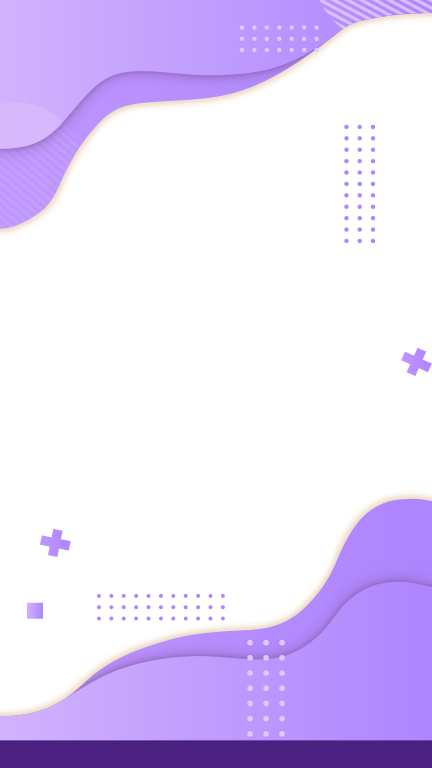
This background is drawn by a WebGL 1 fragment shader. Its source:

```glsl
precision highp float;
// Draws a white page framed by layered lilac waves, with dot grids, crosses and a dark footer.
uniform vec2 u_resolution;

// Lengths are percent of the canvas width: the canvas spans 100 by 177.8.
const vec2 CANVAS = vec2(100.0, 177.78);
const vec3 PAPER = vec3(1.0);
const vec3 CREAM = vec3(0.93, 0.86, 0.77);
const vec3 LILAC_PALE = vec3(0.82, 0.70, 0.99);
const vec3 LILAC = vec3(0.75, 0.59, 1.0);
const vec3 LILAC_DEEP = vec3(0.68, 0.52, 1.0);
const vec3 MIST = vec3(0.88, 0.79, 0.98);
const vec3 SHADOW = vec3(0.53, 0.36, 0.66);
const vec3 FOOTER = vec3(0.29, 0.13, 0.50);
const float FOOTER_HEIGHT = 6.4;
const float GLOW_WIDTH = 1.1;
const float SHADOW_WIDTH = 1.1;
const float STRIPE_PERIOD = 1.5;

float pixel; // width of one screen pixel in canvas units

float cover(float d) { return clamp(0.5 - d / pixel, 0.0, 1.0); }

// Cubic span between knots (x, height, slope); returns height and slope.
vec2 span(float x, vec3 a, vec3 b) {
  float w = b.x - a.x;
  float t = (x - a.x) / w;
  float rise = b.y - a.y;
  float c2 = 3.0 * rise - w * (2.0 * a.z + b.z);
  float c3 = w * (a.z + b.z) - 2.0 * rise;
  return vec2(a.y + t * (w * a.z + t * (c2 + t * c3)),
              a.z + t * (2.0 * c2 + 3.0 * t * c3) / w);
}

// Wave edges, from left to right.
vec2 topEdge(float x) {
  vec3 a = vec3(9.3, 128.7, 0.75), b = vec3(13.9, 135.2, 2.3), c = vec3(23.1, 149.5, 1.05);
  vec3 d = vec3(33.6, 154.0, 0.1), e = vec3(55.6, 156.7, 0.32), f = vec3(78.7, 170.6, 0.8);
  vec3 g = vec3(86.8, 173.6, 0.2);
  if (x < a.x) return span(x, vec3(0.0, 124.8, 0.05), a);
  if (x < b.x) return span(x, a, b);
  if (x < c.x) return span(x, b, c);
  if (x < d.x) return span(x, c, d);
  if (x < e.x) return span(x, d, e);
  if (x < f.x) return span(x, e, f);
  if (x < g.x) return span(x, f, g);
  return span(x, g, vec3(100.0, 174.8, 0.03));
}
vec2 topFold(float x) {
  vec3 a = vec3(14.6, 149.5, 1.15), b = vec3(23.1, 158.6, 0.75), c = vec3(32.9, 161.3, 0.0);
  vec3 d = vec3(46.3, 160.4, -0.03), e = vec3(60.2, 161.3, 0.18), f = vec3(78.7, 170.6, 0.8);
  if (x < a.x) return span(x, vec3(0.0, 143.3, 0.02), a);
  if (x < b.x) return span(x, a, b);
  if (x < c.x) return span(x, b, c);
  if (x < d.x) return span(x, c, d);
  if (x < e.x) return span(x, d, e);
  return x < f.x ? span(x, e, f) : topEdge(x);
}
vec2 lowEdge(float x) {
  vec3 a = vec3(15.0, 16.0, 0.65), b = vec3(23.1, 22.7, 0.7), c = vec3(38.2, 29.4, 0.3);
  vec3 d = vec3(56.7, 31.9, 0.05), e = vec3(71.8, 38.4, 1.1), f = vec3(78.0, 48.1, 2.4);
  vec3 g = vec3(84.5, 58.6, 0.9), h = vec3(96.1, 62.3, 0.0);
  if (x < a.x) return span(x, vec3(0.0, 12.0, 0.0), a);
  if (x < b.x) return span(x, a, b);
  if (x < c.x) return span(x, b, c);
  if (x < d.x) return span(x, c, d);
  if (x < e.x) return span(x, d, e);
  if (x < f.x) return span(x, e, f);
  if (x < g.x) return span(x, f, g);
  return x < h.x ? span(x, g, h) : span(x, h, vec3(100.0, 61.8, -0.15));
}
vec2 lowFold(float x) {
  vec3 a = vec3(15.0, 16.0, 0.65), b = vec3(27.8, 22.9, 0.35), c = vec3(45.1, 25.9, 0.03);
  vec3 d = vec3(61.3, 25.2, 0.05), e = vec3(74.1, 31.0, 0.95), f = vec3(79.9, 38.0, 1.0);
  vec3 g = vec3(92.6, 43.1, 0.0);
  if (x < a.x) return lowEdge(x);
  if (x < b.x) return span(x, a, b);
  if (x < c.x) return span(x, b, c);
  if (x < d.x) return span(x, c, d);
  if (x < e.x) return span(x, d, e);
  if (x < f.x) return span(x, e, f);
  return x < g.x ? span(x, f, g) : span(x, g, vec3(100.0, 41.9, -0.2));
}

// Approximate signed distance above a wave edge.
float above(float y, vec2 edge) { return (y - edge.x) / sqrt(1.0 + edge.y * edge.y); }

float dots(vec2 p, vec2 first, vec2 pitch, vec2 count, float radius) {
  vec2 cell = clamp(floor((p - first) / pitch + 0.5), vec2(0.0), count - 1.0);
  return cover(length(p - first - cell * pitch) - radius);
}
float box(vec2 p, vec2 halfSize) {
  vec2 d = abs(p) - halfSize;
  return max(d.x, d.y);
}
float cross2(vec2 p, float angle) {
  float c = cos(angle), s = sin(angle);
  p = vec2(c * p.x + s * p.y, c * p.y - s * p.x);
  return min(box(p, vec2(3.4, 1.1)), box(p, vec2(1.1, 3.1)));
}
float stripes(vec2 p, vec2 normal) {
  float d = abs(fract(dot(p, normal) / STRIPE_PERIOD) - 0.5) * STRIPE_PERIOD;
  return cover(d - 0.25 * STRIPE_PERIOD);
}

// Layers a wave: cream glow, back band, fold shadow and front sheet.
vec3 wave(vec3 col, float edge, float fold, vec3 band, vec3 front) {
  float glow = max(edge, 0.0) / GLOW_WIDTH;
  col = mix(col, CREAM, 0.9 * exp(-glow * glow));
  band = mix(band, SHADOW, 0.65 * exp(-max(fold, 0.0) / SHADOW_WIDTH));
  col = mix(col, band, cover(edge));
  return mix(col, front, cover(max(fold, edge)));
}

void main() {
  vec2 p = gl_FragCoord.xy / u_resolution * CANVAS;
  pixel = CANVAS.x / u_resolution.x;
  float across = p.x / CANVAS.x;
  vec3 sheet = mix(LILAC_PALE, LILAC_DEEP, across);
  vec3 band = mix(LILAC, LILAC_DEEP, across);

  // Waves, with a pale disc at the left and a striped disc at the top right
  float topD = -above(p.y, topEdge(p.x)), foldD = -above(p.y, topFold(p.x));
  float leftDisc = cover(length(p - vec2(3.5, 138.4)) - 15.7);
  float rightDisc = cover(length(p - vec2(89.1, 184.7)) - 16.7);
  vec3 topSheet = mix(sheet, vec3(0.85, 0.73, 0.99), 0.8 * leftDisc);
  topSheet = mix(topSheet, MIST, 0.85 * rightDisc * stripes(p, vec2(0.47, 0.88)));
  vec3 topBand = mix(band, LILAC_PALE, 0.3 * leftDisc * stripes(p, vec2(0.64, 0.77)));
  vec3 col = wave(PAPER, topD, foldD, topBand, topSheet);
  col = wave(col, above(p.y, lowEdge(p.x)), above(p.y, lowFold(p.x)), band, sheet);

  // Dot grids
  float pale = max(dots(p, vec2(56.0, 166.2), vec2(2.88, 2.6), vec2(7.0, 3.0), 0.5),
                   dots(p, vec2(57.9, 7.9), vec2(3.7, 3.52), vec2(3.0, 7.0), 0.65));
  float deep = max(dots(p, vec2(80.2, 122.0), vec2(3.07, 2.64), vec2(3.0, 11.0), 0.5),
                   dots(p, vec2(22.9, 34.6), vec2(2.87, 2.62), vec2(11.0, 3.0), 0.45));
  col = mix(mix(col, MIST, pale), LILAC_DEEP, deep);

  // Crosses and square, each shaded from left to right
  vec2 a = p - vec2(96.4, 94.0), b = p - vec2(12.8, 52.1), c = p - vec2(8.1, 36.4);
  col = mix(col, mix(LILAC, LILAC_DEEP, a.x / 6.8 + 0.5), cover(cross2(a, -0.42)));
  col = mix(col, mix(LILAC, LILAC_DEEP, b.x / 6.8 + 0.5), cover(cross2(b, -0.2)));
  col = mix(col, mix(LILAC_PALE, LILAC_DEEP, c.x / 3.7 + 0.5), cover(box(c, vec2(1.85))));

  col = mix(col, FOOTER, cover(p.y - FOOTER_HEIGHT));
  gl_FragColor = vec4(col, 1.0);
}
```
